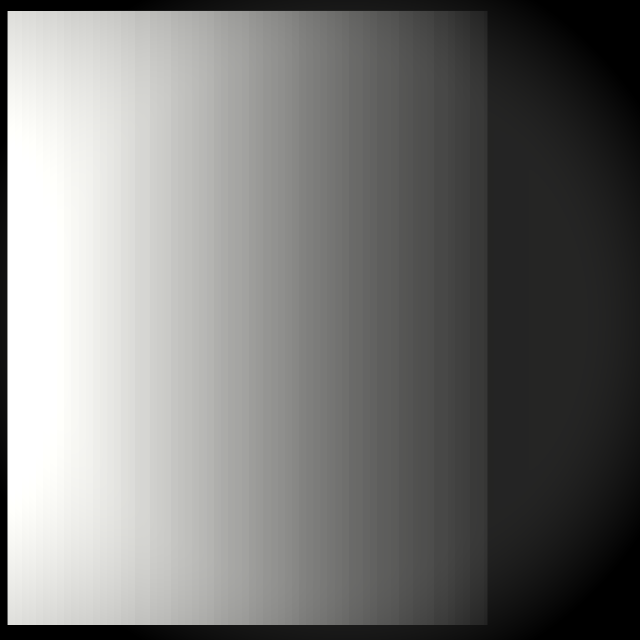
This background is drawn by a Shadertoy shader. Its source:

```glsl
// Draws a finely banded white-to-charcoal panel on a dark, vignetted backdrop.

const vec2 PANEL_MIN = vec2(0.0117, 0.0234);
const vec2 PANEL_MAX = vec2(0.7617, 0.9831);
const float BAND_COUNT = 90.0;
const float BAND_JITTER = 0.012;

float hash(float n) {
    return fract(sin(n * 127.1) * 43758.5453);
}

// Antialiased coverage of an axis-aligned rectangle
float boxMask(vec2 p, vec2 lo, vec2 hi, float blur) {
    vec2 d = abs(p - 0.5 * (lo + hi)) - 0.5 * (hi - lo);
    return 1.0 - smoothstep(-blur, blur, max(d.x, d.y));
}

// Light falloff from left to right, easing out in the shadows
float ramp(float x) {
    return 1.13 - 1.3 * x + 0.07 * smoothstep(0.5, 0.8, x);
}

// Stepped ramp with a slight random brightness per vertical band
float bandedRamp(float x, float left, float count) {
    float band = floor((x - left) * count);
    float center = left + (band + 0.5) / count;
    float jitter = (hash(band + 1.0) - 0.5) * BAND_JITTER;
    return ramp(mix(x, center, 0.75)) + jitter;
}

// Amount of light removed towards the corners
float vignette(vec2 p) {
    return 0.4 * smoothstep(0.4, 0.9, length(p - 0.5));
}

void mainImage(out vec4 fragColor, in vec2 fragCoord) {
    vec2 uv = fragCoord / iResolution.xy;
    float pixel = 0.5 / min(iResolution.x, iResolution.y);

    // Backdrop, a little lighter on the right
    float backdrop = mix(0.105, 0.145, smoothstep(0.0, 0.95, uv.x));

    // Panel over backdrop
    float panel = bandedRamp(uv.x, PANEL_MIN.x, BAND_COUNT);
    float shade = mix(backdrop, panel, boxMask(uv, PANEL_MIN, PANEL_MAX, pixel));

    // Corner darkening
    shade -= vignette(uv);
    vec3 warmTint = vec3(1.0, 1.0, 0.985);
    fragColor = vec4(clamp(shade * warmTint, 0.0, 1.0), 1.0);
}
```
